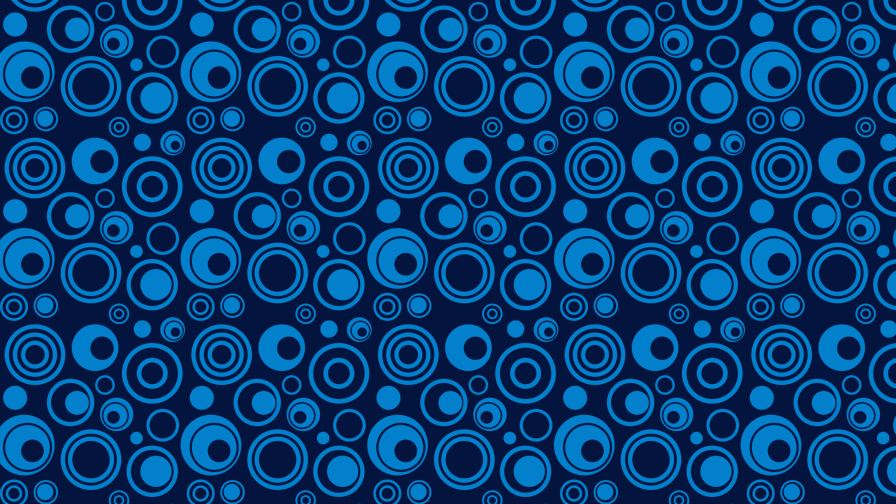
This pattern is drawn by a Shadertoy shader. Its source:

```glsl
// Retro blue circles: rings, discs and off-centre eyes on a repeating navy tile.

const float TILE = 160.0;      // tile side in design units
const float TILES_DOWN = 2.7;  // tiles over the canvas height

// Offset from a centre to its nearest repeat
vec2 toCentre(vec2 p, vec2 centre) {
    return mod(p - centre + 0.5 * TILE, TILE) - 0.5 * TILE;
}

float disc(vec2 p, vec2 centre, float radius) {
    return length(toCentre(p, centre)) - radius;
}

// Concentric rings, each one smaller by spacing
float rings(vec2 p, vec2 centre, float radius, float width, float spacing, int count) {
    float r = length(toCentre(p, centre));
    float d = TILE;
    for (int i = 0; i < count; i++) {
        float middle = radius - 0.5 * width - float(i) * spacing;
        d = min(d, abs(r - middle) - 0.5 * width);
    }
    return d;
}

// Disc with a round hole
float crescent(vec2 p, vec2 centre, float radius, vec2 shift, float hole) {
    return max(disc(p, centre, radius), -disc(p, centre + shift, hole));
}

// Crescent with a thin groove between its rim and its pupil
float eye(vec2 p, vec2 centre, float radius, vec2 shift, float pupil) {
    float groove = rings(p, centre + 0.4 * shift, 0.81 * radius, 0.05 * radius + 0.6, 0.0, 1);
    return max(crescent(p, centre, radius, shift, pupil), -groove);
}

float circles(vec2 p) {
    // Multiple rings
    float d = rings(p, vec2(30, 144), 26.0, 3.7, 7.0, 3);
    d = min(d, rings(p, vec2(130.5, 160), 26.0, 4.0, 12.7, 2));
    d = min(d, rings(p, vec2(78, 74), 26.0, 3.8, 6.2, 2));
    d = min(d, rings(p, vec2(12, 103), 12.0, 2.2, 5.0, 2));
    d = min(d, rings(p, vec2(102, 109), 8.8, 1.7, 4.2, 2));

    // Single rings
    d = min(d, rings(p, vec2(90, 10), 8.4, 2.0, 0.0, 1));
    d = min(d, rings(p, vec2(139.5, 44.5), 14.0, 2.7, 0.0, 1));

    // Rings around discs
    d = min(d, rings(p, vec2(60.5, 25), 20.3, 3.6, 0.0, 1));
    d = min(d, disc(p, vec2(66, 25.3), 10.2));
    d = min(d, rings(p, vec2(130.5, 84), 22.0, 3.7, 0.0, 1));
    d = min(d, disc(p, vec2(133.7, 84), 13.4));
    d = min(d, rings(p, vec2(39.3, 102), 10.5, 1.7, 0.0, 1));
    d = min(d, disc(p, vec2(38.7, 101.7), 7.0));

    // Plain discs
    d = min(d, disc(p, vec2(13, 21), 10.3));
    d = min(d, disc(p, vec2(117, 55.5), 5.4));
    d = min(d, disc(p, vec2(122, 122), 7.4));

    // Crescent and eyes
    d = min(d, crescent(p, vec2(81.5, 138), 20.0, vec2(6, 0.5), 10.0));
    d = min(d, eye(p, vec2(20.8, 61.5), 26.0, vec2(7, 5), 9.7));
    d = min(d, eye(p, vec2(100, 35.2), 14.3, vec2(-2.8, 2.5), 5.4));
    return min(d, eye(p, vec2(148, 122.5), 10.6, vec2(2.4, 2.2), 4.0));
}

void mainImage(out vec4 fragColor, in vec2 fragCoord) {
    float pixel = TILES_DOWN * TILE / iResolution.y;
    vec2 p = vec2(fragCoord.x, iResolution.y - fragCoord.y) * pixel;

    // Navy ground with a barely visible tile seam
    vec2 seam = abs(toCentre(p, vec2(0, 112)));
    float seamLine = 1.0 - smoothstep(0.0, 1.2, min(seam.x, seam.y));
    vec3 navy = mix(vec3(0.01, 0.083, 0.242), vec3(0.01, 0.06, 0.22), 0.6 * seamLine);

    // Blue shapes with smoothed edges
    float coverage = 1.0 - smoothstep(-0.75, 0.75, circles(p) / pixel);
    fragColor = vec4(mix(navy, vec3(0.01, 0.50, 0.80), coverage), 1.0);
}
```
